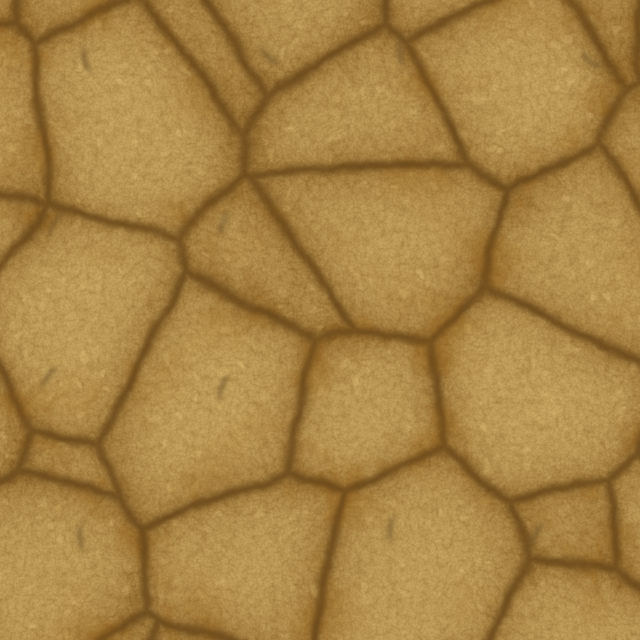
This texture is drawn by a three.js fragment shader. Its source:

```glsl
// Ochre flagstone paving: irregular worn slabs with soft dark joints and sandy grain.
varying vec2 vUv;

vec2 hash2(vec2 p) {
  p = fract(p * vec2(0.1031, 0.1137) + 0.17);
  p += dot(p, p.yx + 33.33);
  return fract(vec2(p.x * p.y * 95.43, (p.x + p.y) * 47.71 + p.x * p.y * 31.7));
}

// Cellular noise: x = distance to the nearest point, y = random value of that cell
vec2 cellular(vec2 p) {
  vec2 base = floor(p);
  vec2 nearest = vec2(9.0, 0.0);
  for (int y = -1; y <= 1; y++)
    for (int x = -1; x <= 1; x++) {
      vec2 cell = base + vec2(float(x), float(y));
      float d = length(cell + hash2(cell) - p);
      if (d < nearest.x) nearest = vec2(d, hash2(cell + 71.0).x);
    }
  return nearest;
}

// Layered sines, roughly -1 to 1
float waves(vec2 p) {
  float sum = 0.0;
  float amp = 0.5;
  for (int i = 0; i < 5; i++) {
    sum += amp * sin(p.x + 1.7 * sin(p.y * 0.8 + float(i))) * cos(p.y + 1.3 * sin(p.x * 0.7));
    p = mat2(1.5, 1.2, -1.2, 1.5) * p + 2.3;
    amp *= 0.62;
  }
  return sum;
}

// Slab centre in xy, weight in z: heavier slabs grow at the cost of their neighbours
vec3 slab(vec2 cell) {
  return vec3(cell + 0.06 + 0.88 * hash2(cell + 5.0), 0.62 * hash2(cell + 37.0).x);
}

// Weighted Voronoi: x = joint distance, y = rounded joint distance, z = slab random
vec3 paving(vec2 p) {
  vec2 base = floor(p);
  vec2 home = base;
  float best = 99.0;
  for (int y = -2; y <= 2; y++)
    for (int x = -2; x <= 2; x++) {
      vec2 cell = base + vec2(float(x), float(y));
      vec3 s = slab(cell);
      float power = dot(s.xy - p, s.xy - p) - s.z;
      if (power < best) { best = power; home = cell; }
    }
  vec2 centre = slab(home).xy;
  float edge = 9.0;
  float sum = 0.0;
  for (int y = -2; y <= 2; y++)
    for (int x = -2; x <= 2; x++) {
      vec2 cell = base + vec2(float(x), float(y));
      vec3 s = slab(cell);
      float gap = length(s.xy - centre);
      if (gap > 0.001) {
        float d = (dot(s.xy - p, s.xy - p) - s.z - best) / (2.0 * gap);
        edge = min(edge, d);
        sum += exp(-14.0 * d);
      }
    }
  return vec3(edge, max(0.0, -log(sum + 0.00001) / 14.0), hash2(home + 91.0).y);
}

// Sparse short dark scuffs at random angles
float scuffs(vec2 p) {
  vec2 cell = floor(p);
  vec2 rnd = hash2(cell + 13.0);
  vec2 q = p - cell - 0.3 - 0.4 * rnd;
  float angle = 0.9 + 1.6 * rnd.x;
  vec2 dir = vec2(cos(angle), sin(angle));
  float along = dot(q, dir);
  float across = dot(q, vec2(-dir.y, dir.x)) + 1.5 * along * along;
  float stroke = exp(-pow(across / 0.025, 2.0) - pow(along / 0.08, 4.0));
  return stroke * step(0.6, rnd.y);
}

void main() {
  // Slabs with gently wandering outlines
  vec2 warp = vec2(waves(vUv * 13.0), waves(vUv * 13.0 + 40.0));
  vec3 stone = paving((vUv + 0.010 * warp) * 4.1 + vec2(3.0, 7.0));
  float edge = stone.x / 4.1;
  float inner = stone.y / 4.1;

  // Worn rims, blotches and flaked facets
  float blotch = waves(vUv * 27.0 + 9.0);
  float rim = exp(-inner / (0.036 + 0.012 * blotch));
  float tone = 0.93 - 0.58 * rim + 0.12 * (stone.z - 0.5) + 0.06 * blotch;
  float facet = cellular(vUv * 10.0 + 0.35 * warp).y - 0.5;
  tone += 0.13 * facet * smoothstep(0.0, 0.5, rim);

  // Sandy grain in several sizes, and pale flecks
  tone += 0.22 * (0.45 - cellular(vUv * 60.0 + warp).x);
  tone += 0.26 * (0.45 - cellular(vUv * 125.0 + 2.0 * warp).x);
  tone += 0.30 * (0.45 - cellular(vUv * 240.0).x);
  vec2 fleck = cellular(vUv * 52.0 + 1.2 * warp + 17.0);
  tone += 0.20 * smoothstep(0.42, 0.15, fleck.x) * smoothstep(0.78, 0.95, fleck.y);

  // Ochre ramp, rusty stains along the rims, then scuffs and joints
  vec3 color = mix(vec3(0.51, 0.35, 0.125), vec3(0.745, 0.61, 0.345), tone);
  float rust = smoothstep(0.0, 0.6, waves(vUv * 18.0 + 60.0)) * rim;
  color = mix(color, vec3(0.60, 0.39, 0.11), 0.5 * rust);
  color = mix(color, vec3(0.45, 0.34, 0.17), 0.5 * scuffs(vUv * 4.0 + 2.0));
  float joint = exp(-pow(edge / 0.0085, 2.0)) * (0.78 + 0.12 * blotch);
  color = mix(color, vec3(0.41, 0.28, 0.10), joint);
  gl_FragColor = vec4(color, 1.0);
}
```
